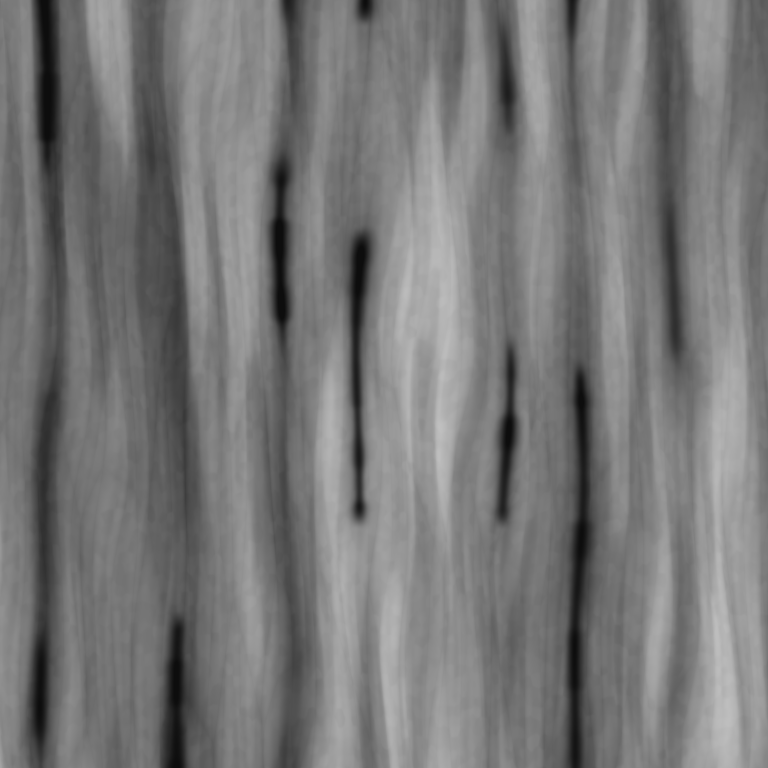
This texture is drawn by a Shadertoy shader. Its source:

```glsl
vec2 hash2(vec2 p) {
    p = vec2(dot(p, vec2(127.1, 311.7)), dot(p, vec2(269.5, 183.3)));
    return fract(sin(p) * 43758.5);
}

// Smooth cellular noise: x = blended cell tone, y = distance to the cell border
vec2 cells(vec2 p) {
    vec2 base = floor(p);
    float toneSum = 0.0, weightSum = 0.0, nearest = 9.0, second = 9.0;
    for (int j = -1; j <= 1; j++) {
        for (int i = -1; i <= 1; i++) {
            vec2 cell = base + vec2(i, j);
            vec2 toSeed = cell + 0.1 + 0.8 * hash2(cell) - p;
            float d2 = dot(toSeed, toSeed);
            float weight = exp(-7.0 * d2);
            toneSum += weight * hash2(cell + 31.7).x;
            weightSum += weight;
            second = min(second, max(nearest, d2));
            nearest = min(nearest, d2);
        }
    }
    return vec2(toneSum / weightSum, sqrt(second) - sqrt(nearest));
}

// Overlapping vertical fibres, from broad bands to fine grain
float fibreTone(vec2 p) {
    vec2 broad = cells(p * vec2(17.0, 2.2) + 3.0);
    vec2 narrow = cells(p * vec2(38.0, 3.6) + 17.0);
    float tone = 0.525;
    tone += 0.13 * (cells(p * vec2(6.0, 1.3) + 60.0).x - 0.5);
    tone += 0.29 * (broad.x - 0.5);
    tone += 0.17 * (narrow.x - 0.5);
    tone += 0.05 * (cells(p * vec2(85.0, 9.0)).x - 0.5);
    tone += 0.03 * (cells(p * vec2(110.0, 75.0)).x - 0.5);
    tone += 0.006 * sin(p.x * 470.0 + 2.0 * sin(p.y * 9.0));
    return tone - 0.035 * exp(-9.0 * broad.y) - 0.02 * exp(-6.0 * narrow.y);
}

// Jittered vertical grooves: x = soft shadow, y = broken black core
vec2 grooves(vec2 p) {
    vec2 result = vec2(0.0);
    float column = floor(p.x * 7.2);
    for (int i = -1; i <= 1; i++) {
        float id = column + float(i);
        float center = (id + 0.5 + 0.5 * (hash2(vec2(id, 4.0)).x - 0.5)) / 7.2;
        float d = p.x - center;
        float gap = cells(vec2(id * 7.0 + 0.5, p.y * 4.0)).x;
        float bead = cells(vec2(id * 7.0 + 90.5, p.y * 21.0)).x;
        float open = smoothstep(0.48, 0.72, gap);
        float coreWidth = 0.0055 + 0.006 * bead;
        float shadow = (0.6 + 0.6 * gap) * exp(-d * d / 0.0004);
        float core = open * (0.65 + 0.5 * bead) * exp(-d * d / (coreWidth * coreWidth));
        result = max(result, vec2(shadow, core));
    }
    return result;
}

void mainImage(out vec4 fragColor, in vec2 fragCoord) {
    vec2 uv = fragCoord / iResolution.xy;

    // Gentle sideways drift of the strands
    vec2 p = uv;
    p.x += 0.006 * sin(uv.y * 6.0 + uv.x * 11.0) + 0.0025 * sin(uv.y * 17.0 + uv.x * 23.0);
    vec2 curled = p + vec2(0.004 * sin(uv.y * 13.0 + uv.x * 37.0), 0.0);

    vec2 groove = grooves(p);
    float gray = fibreTone(curled) - 0.17 * groove.x;
    gray = mix(gray, 0.05, min(groove.y, 1.0));
    fragColor = vec4(vec3(clamp(gray, 0.0, 1.0)), 1.0);
}
```
